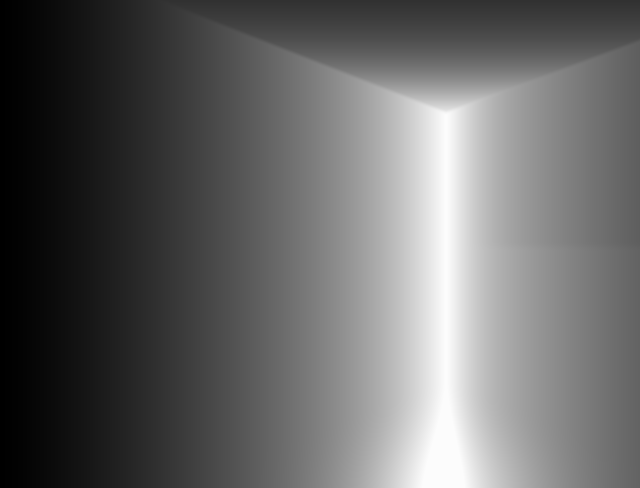
This background is drawn by a Shadertoy shader. Its source:

```glsl
// Three grey gradient planes meeting at a bright vertical ridge, like a folded corner.
#define RIDGE_X 0.697
#define APEX_Y 0.769
#define LEFT_SLOPE 0.515
#define RIGHT_SLOPE 0.490
#define EDGE_SOFTNESS 0.006
#define FLARE_TOP 0.215
#define FLARE_GAIN 0.14
#define SEAM_Y 0.495

// Left plane: u runs from 0 at the canvas edge to 1 at the ridge.
float leftPlane(float u) {
    return 0.77 * pow(u, 1.35) + 0.22 * exp(-pow((1.0 - u) / 0.12, 1.15));
}

// Right plane: v runs from 0 at the ridge to 1 at the canvas edge.
float rightPlane(float v) {
    return 0.37 + 0.40 * pow(1.0 - v, 1.12) + 0.22 * exp(-pow(v / 0.16, 1.35));
}

// Top plane: w runs from 0 at the canvas top to 1 at the apex.
float topPlane(float w) {
    return 0.19 + 0.28 * w + 0.45 * w * w * w;
}

void mainImage(out vec4 fragColor, in vec2 fragCoord) {
    vec2 uv = fragCoord / iResolution.xy;
    float offset = uv.x - RIDGE_X;
    float dist = abs(offset);
    float onRight = step(0.0, offset);

    // Side planes
    float u = clamp(uv.x / RIDGE_X, 0.0, 1.0);
    float v = clamp(offset / (1.0 - RIDGE_X), 0.0, 1.0);
    float shade = mix(leftPlane(u), rightPlane(v), onRight);

    // Faint horizontal seam on the right
    float belowSeam = 1.0 - smoothstep(SEAM_Y - 0.01, SEAM_Y + 0.01, uv.y);
    shade += 0.018 * belowSeam * smoothstep(0.02, 0.12, offset);

    // Widening flare at the foot of the ridge
    float flareEdge = FLARE_TOP - 0.48 * dist;
    float flare = 1.0 - smoothstep(-0.03, max(flareEdge, 0.0) + 0.01, uv.y);
    shade += FLARE_GAIN * flare * exp(-pow(dist / 0.13, 2.0));

    // Top plane above the two diagonals
    float w = clamp((1.0 - uv.y) / (1.0 - APEX_Y), 0.0, 1.0);
    float diagonal = APEX_Y + dist * mix(LEFT_SLOPE, RIGHT_SLOPE, onRight);
    float onTop = smoothstep(-EDGE_SOFTNESS, EDGE_SOFTNESS, uv.y - diagonal);
    shade = mix(shade, topPlane(w), onTop);

    fragColor = vec4(vec3(clamp(shade, 0.0, 0.99)), 1.0);
}
```
